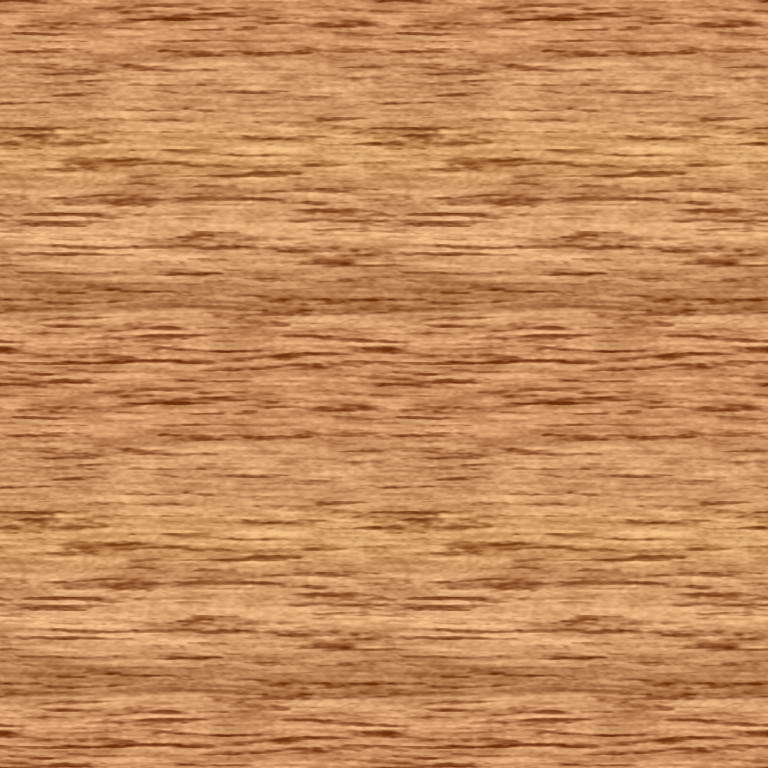
A WebGL 2 fragment shader for this texture:

```glsl
#version 300 es
precision highp float;

// Oak board with horizontal grain: broad growth bands, broken dark pore streaks
// and fine fibres. Each layer is wrapping noise stretched along x; the layers
// add up to one tone, which is then mapped to a brown-to-tan ramp.

uniform vec2 u_resolution;
out vec4 fragColor;

const float REPEATS = 2.0;
const vec3 DARK_BROWN = vec3(0.51, 0.29, 0.13);
const vec3 LIGHT_TAN = vec3(0.91, 0.70, 0.50);

float hash(vec2 p, float seed) {
    return fract(sin(dot(p, vec2(127.1, 311.7)) + seed * 74.7) * 43758.5453);
}

// One row of wrapping noise, slid sideways by its own random amount.
float rowNoise(float x, float row, float cells, float seed) {
    float s = (x + hash(vec2(row, 3.0), seed + 0.5)) * cells;
    float i = floor(s);
    float a = hash(vec2(mod(i, cells), row), seed);
    float b = hash(vec2(mod(i + 1.0, cells), row), seed);
    return mix(a, b, smoothstep(0.0, 1.0, s - i));
}

// Noise that wraps over the unit square; cells holds whole counts.
float grainNoise(vec2 p, vec2 cells, float seed) {
    float y = p.y * cells.y;
    float i = floor(y);
    float a = rowNoise(p.x, mod(i, cells.y), cells.x, seed);
    float b = rowNoise(p.x, mod(i + 1.0, cells.y), cells.x, seed);
    return mix(a, b, smoothstep(0.0, 1.0, y - i));
}

// Soft horizontal band around a centre, wrapping in y.
float band(float y, float centre, float width) {
    float d = (fract(y - centre + 0.5) - 0.5) / width;
    return exp(-d * d);
}

// Slow brightness changes of the growth rings.
float ringTone(vec2 p) {
    float lines = grainNoise(p, vec2(4.0, 60.0), 1.0);
    float tone = 0.76 + 0.12 * (grainNoise(p, vec2(2.0, 24.0), 2.0) - 0.5);
    tone += 0.07 * band(p.y, 0.62, 0.05) + 0.09 * band(p.y, 0.38, 0.08);
    tone -= 0.07 * band(p.y, 0.93, 0.10);
    tone -= 0.27 * band(p.y, 0.243, 0.036);
    tone -= (0.10 + 0.28 * lines) * band(p.y, 0.288, 0.007);
    tone -= (0.08 + 0.45 * lines) * band(p.y, 0.199, 0.009);
    return tone;
}

// How readily dark pores open at a given height.
float poreDensity(float y) {
    return 0.05 * band(y, 0.49, 0.10) + 0.06 * band(y, 0.08, 0.09)
         + 0.02 * band(y, 0.93, 0.07) - 0.05 * band(y, 0.72, 0.08)
         - 0.04 * band(y, 0.245, 0.03);
}

// Dark streaks: thin strokes, made ragged by shorter and finer ones.
float pores(vec2 p, float density) {
    float strokes = grainNoise(p, vec2(5.0, 104.0), 4.0);
    float breaks = grainNoise(p, vec2(16.0, 144.0), 5.0);
    float specks = grainNoise(p, vec2(48.0, 180.0), 11.0);
    float depth = 0.52 * strokes + 0.30 * breaks + 0.18 * specks;
    return smoothstep(0.50, 0.82, depth + density);
}

// Fine fibres and a little short-grained roughness, centred on zero.
float fibres(vec2 p) {
    float coarse = grainNoise(p, vec2(7.0, 84.0), 6.0) - 0.5;
    float fine = grainNoise(p, vec2(14.0, 150.0), 7.0) - 0.5;
    float rough = grainNoise(p, vec2(80.0, 170.0), 8.0) - 0.5;
    return 0.30 * coarse + 0.42 * fine + 0.26 * rough;
}

vec3 woodColour(float tone, float redness, float yellowness) {
    vec3 colour = mix(DARK_BROWN, LIGHT_TAN, clamp(tone, -0.25, 1.12));
    colour += redness * vec3(0.010, -0.010, -0.006);
    return colour + yellowness * vec3(0.0, 0.006, -0.015);
}

void main() {
    vec2 p = fract(gl_FragCoord.xy / u_resolution * REPEATS);

    // Gentle bending of the grain
    float bend = grainNoise(p, vec2(3.0, 6.0), 9.0) - 0.5;
    float ripple = grainNoise(p, vec2(8.0, 16.0), 10.0) - 0.5;
    p.y = fract(p.y + 0.009 * bend + 0.003 * ripple);

    // Layers of tone
    float pore = pores(p, poreDensity(p.y));
    float tone = ringTone(p) + fibres(p) - 0.72 * pore;

    // Warm tint in the pores and in the upper and lower bands
    float redness = 0.5 * pore + band(p.y, 0.0, 0.13);
    float yellowness = band(p.y, 0.60, 0.07);
    fragColor = vec4(woodColour(tone, redness, yellowness), 1.0);
}
```
